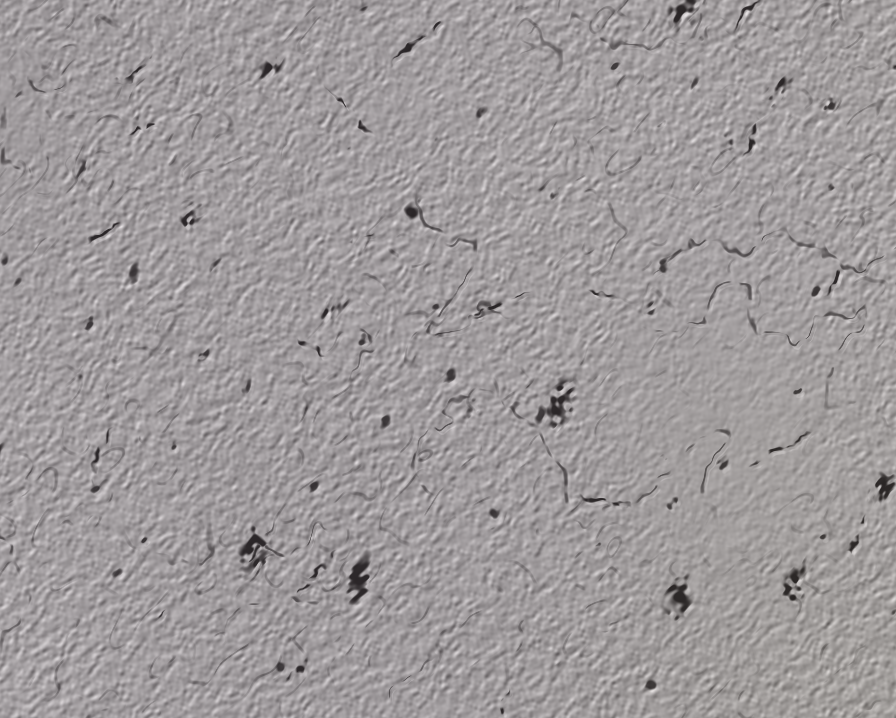
This texture is drawn by a WebGL 1 fragment shader. Its source:

```glsl
precision highp float;
// Weathered grey plaster: fine diagonal grain lit as a relief from value noise,
// short creases, calmer trowelled patches, and scattered ragged pits, broken
// gouges and hairline cracks in jittered grid cells. Units: canvas height = 1.
uniform vec2 u_resolution;

vec2 hash2(vec2 p) {
  vec3 h = fract(p.xyx * vec3(0.1031, 0.1030, 0.0973));
  h += dot(h, h.yzx + 33.33);
  return fract((h.xx + h.yz) * h.zy);
}

float noise(vec2 p) {
  vec2 i = floor(p), f = fract(p);
  f = f * f * (3.0 - 2.0 * f);
  return mix(mix(hash2(i).x, hash2(i + vec2(1, 0)).x, f.x),
             mix(hash2(i + vec2(0, 1)).x, hash2(i + vec2(1, 1)).x, f.x), f.y);
}

vec2 rotate(vec2 p, float angle) {
  float c = cos(angle), s = sin(angle);
  return vec2(c * p.x + s * p.y, c * p.y - s * p.x);
}

// Turns p to the up-right grain direction and shifts it unevenly
vec2 grainSpace(vec2 p) {
  return rotate(p, 0.85) + 0.014 * vec2(noise(p * 25.0), noise(p * 29.0 + 50.0));
}

float grainHeight(vec2 p) {
  vec2 q = grainSpace(p);
  return 0.58 * noise(q * vec2(92, 162)) + 0.36 * noise(rotate(p, 0.4) * 195.0 + 31.0)
       + 0.14 * noise(q * vec2(45, 80) + 11.0);
}

// Distance to the middle contour of the noise, even in width along its length
float contourDistance(vec2 p) {
  float n = noise(p);
  vec2 slope = vec2(noise(p + vec2(0.05, 0)) - n, noise(p + vec2(0, 0.05)) - n) / 0.05;
  return abs(n - 0.5) / (length(slope) + 0.15);
}

// Ragged pits: a round falloff broken up into crumbs by noise
float pits(vec2 p, float cell, float chance, float radius) {
  vec2 base = floor(p / cell);
  float crumbs = noise(grainSpace(p) * vec2(105, 165) + 9.0) - 0.62;
  float dark = 0.0;
  for (int y = -1; y <= 1; y++) {
    for (int x = -1; x <= 1; x++) {
      vec2 id = base + vec2(x, y);
      vec2 pick = hash2(id + 71.0);
      vec2 d = rotate(p - (id + hash2(id + 13.0)) * cell, 0.4 + pick.y);
      float r = radius * (0.5 + 0.8 * pick.y);
      float fall = 1.0 - length(d * vec2(0.7, 1.3)) / r;
      float pit = smoothstep(0.0, 0.9, fall + 1.9 * crumbs) * smoothstep(0.0, 0.45, fall);
      dark = max(dark, pit * step(pick.x, chance));
    }
  }
  return dark;
}

// Short jagged gouges, mostly rising to the right
float gouges(vec2 p) {
  float cell = 0.19;
  vec2 base = floor(p / cell);
  float wobble = 0.02 * noise(p * 16.0) + 0.01 * noise(p * 50.0) + 0.006 * noise(p * 130.0) - 0.018;
  float gaps = smoothstep(0.25, 0.65, noise(p * 105.0 + 4.0));
  float dark = 0.0;
  for (int y = -1; y <= 1; y++) {
    for (int x = -1; x <= 1; x++) {
      vec2 id = base + vec2(x, y);
      vec2 pick = hash2(id + 5.0), form = hash2(id + 43.0);
      float angle = mix(0.35, 1.25, form.x) - 1.4 * step(0.9, form.y);
      vec2 d = rotate(p - (id + hash2(id + 29.0)) * cell, angle);
      float along = d.x / mix(0.02, 0.06, pick.y);
      float width = mix(0.0003, 0.0038, noise(p * 60.0 + 70.0)) * (1.0 - along * along);
      float line = 1.0 - smoothstep(-0.001, 0.0022, abs(d.y + wobble) - width);
      line *= 1.0 - smoothstep(0.6, 1.0, abs(along));
      dark = max(dark, line * gaps * step(pick.x, 0.5));
    }
  }
  return dark;
}

// Thin broken cracks gathered in patches
float hairlines(vec2 p) {
  vec2 q = rotate(p, 0.75) + 0.03 * noise(p * 27.0) + 0.014 * noise(p * 75.0 + 3.0);
  float line = 1.0 - smoothstep(0.005, 0.034, contourDistance(q * vec2(8, 16) + 17.0));
  float patches = smoothstep(0.42, 0.7, noise(p * 5.0 + 23.0));
  return line * patches * smoothstep(0.3, 0.7, noise(p * 85.0 + 8.0));
}

// Many short shallow creases that follow the grain
float creases(vec2 p) {
  float line = 1.0 - smoothstep(0.015, 0.085, contourDistance(grainSpace(p) * vec2(24, 46) + 80.0));
  float gaps = smoothstep(0.45, 0.75, noise(p * 62.0 + 90.0));
  return line * gaps * smoothstep(0.25, 0.65, noise(p * 9.0 + 35.0));
}

float damage(vec2 p) {
  float dark = max(pits(p, 0.2, 0.42, 0.027), 0.85 * pits(p, 0.07, 0.16, 0.011));
  return max(max(dark, gouges(p)), 0.65 * hairlines(p));
}

void main() {
  vec2 p = gl_FragCoord.xy / u_resolution.y;
  vec2 toLight = vec2(-0.003, 0.0037);

  // Calm patches, the largest in the right half
  float spot = 1.0 - smoothstep(0.06, 0.36, length((p - vec2(1.02, 0.4)) * vec2(1.3, 0.8)));
  float calm = max(spot, smoothstep(0.65, 0.95, noise(p * 3.5 + 2.0)));
  calm *= 0.6 + 0.4 * noise(p * 16.0);

  // Grain relief and creases, weaker where calm
  float relief = 0.33 * (grainHeight(p) - grainHeight(p + toLight));
  float tone = 0.632 + (relief - 0.15 * creases(p)) * mix(1.0, 0.35, calm);
  tone += 0.02 * (noise(p * 2.5 + 40.0) - 0.5) + 0.015 * (noise(p * 24.0) - 0.5);

  // Dark damage with a pale rim on its lit edge
  float dark = damage(p);
  float rim = max(damage(p + 1.4 * toLight) - dark, 0.0);
  tone = mix(tone + 0.1 * rim, 0.13, 0.92 * dark);

  vec3 coolTint = vec3(0.0, -0.018, -0.009);
  vec3 warmTint = vec3(0.002, -0.012, -0.024);
  float warmth = smoothstep(0.5, 1.25, p.x) * noise(p * 3.0 + 60.0);
  gl_FragColor = vec4(tone + mix(coolTint, warmTint, warmth), 1.0);
}
```
